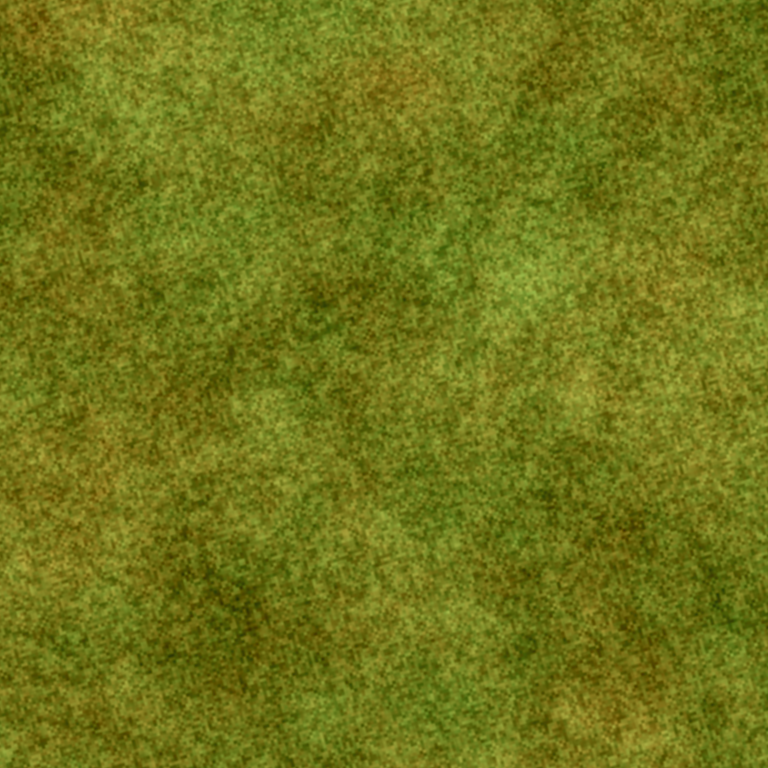
A WebGL 2 fragment shader for this texture:

```glsl
#version 300 es
precision highp float;
precision highp int;
// Mossy olive turf: soft cloudy patches under a fine, dense grain.

uniform vec2 u_resolution;
out vec4 fragColor;

// Integer hash of a lattice cell, returned in -1..1
float hashCell(ivec2 cell, uint seed) {
    uint h = uint(cell.x) * 1597334677u ^ uint(cell.y) * 3812015801u;
    h ^= seed * 2654435769u;
    h = (h ^ (h >> 16)) * 2146121005u;
    h = (h ^ (h >> 15)) * 2221713035u;
    h ^= h >> 16;
    return float(h >> 8) / 8388608.0 - 1.0;
}

// Smooth value noise in -1..1
float valueNoise(vec2 p, uint seed) {
    ivec2 cell = ivec2(floor(p));
    vec2 f = fract(p);
    vec2 w = f * f * (3.0 - 2.0 * f);
    float low = mix(hashCell(cell, seed), hashCell(cell + ivec2(1, 0), seed), w.x);
    float high = mix(hashCell(cell + ivec2(0, 1), seed), hashCell(cell + ivec2(1, 1), seed), w.x);
    return mix(low, high, w.y);
}

// Octave sum; each octave is turned so the lattice does not show
float layeredNoise(vec2 uv, float frequency, int octaves, float gain, uint seed) {
    const mat2 turn = mat2(0.8, 0.6, -0.6, 0.8);
    vec2 p = turn * uv * frequency;
    float amplitude = 1.0;
    float sum = 0.0;
    for (int i = 0; i < octaves; i++) {
        sum += amplitude * valueNoise(p + 0.37, seed + uint(i));
        p = turn * p * 2.0;
        amplitude *= gain;
    }
    return sum;
}

// Olive ramp: blue rises with brightness, tint swings between brown and green
vec3 turfColor(float tone, float tint) {
    float blue = max(0.08 + 0.75 * (tone - 0.42), 0.01);
    return vec3(tone + tint, tone + 0.02 - 0.6 * tint, blue - 0.3 * tint);
}

void main() {
    vec2 uv = gl_FragCoord.xy / u_resolution;

    // Brightness: broad patches plus fine grain
    float patches = layeredNoise(uv, 4.0, 5, 0.9, 11u);
    float grain = layeredNoise(uv, 118.0, 2, 1.75, 37u);
    float tone = 0.443 + 0.05 * patches + 0.063 * grain;

    // Hue drift: wide brown and green areas plus speckle
    float drift = layeredNoise(uv, 4.5, 4, 0.8, 71u);
    float speckle = layeredNoise(uv, 118.0, 2, 1.5, 97u);
    float tint = 0.022 * drift + 0.015 * speckle;

    fragColor = vec4(clamp(turfColor(tone, tint), 0.0, 1.0), 1.0);
}
```
